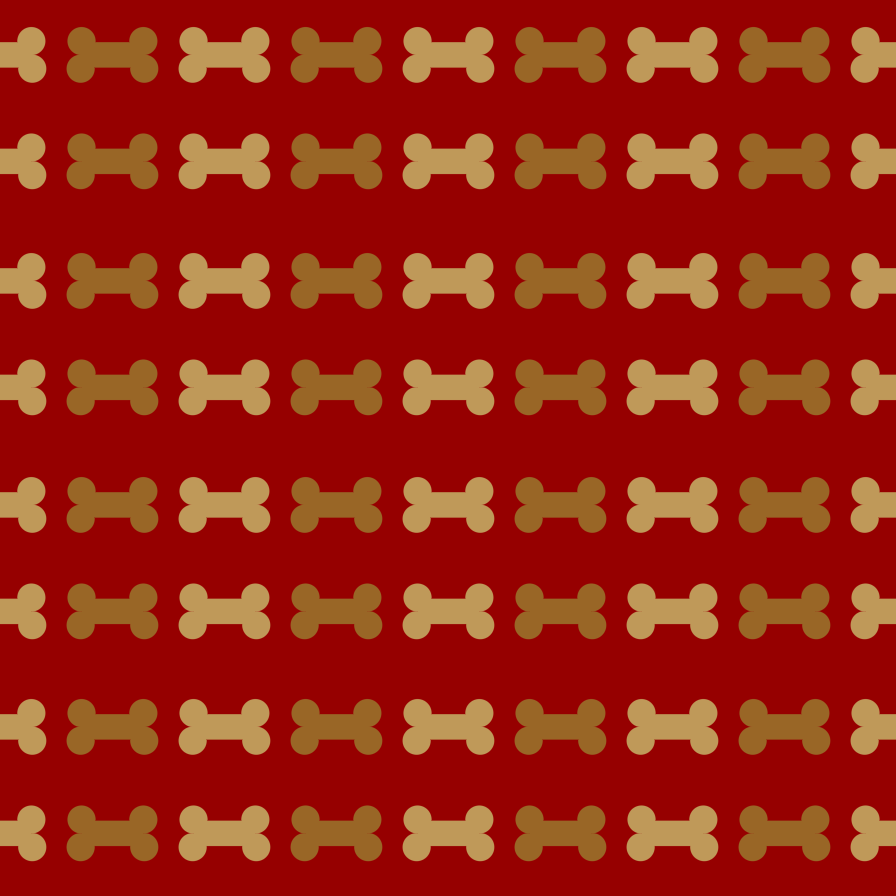
This pattern is drawn by a WebGL 2 fragment shader. Its source:

```glsl
#version 300 es
precision highp float;

uniform vec2 u_resolution;
out vec4 outColor;

#define COLUMNS 8.0         // bones across, even so the two tans alternate
#define ROW_PAIRS 4.0       // pairs of rows down
#define LOWER_ROW 0.0688    // height of each row above the foot of its pair
#define UPPER_ROW 0.1876
#define ROW_DRIFT 0.0016    // slow vertical wander of the pairs
#define COLUMN_SHIFT 0.0005
#define LOBE_CENTER vec2(0.0350, 0.0154)
#define LOBE_RADIUS 0.0157
#define LOBE_SPLAY 0.0005   // lower lobes sit slightly wider than upper ones
#define SHAFT_HALF_HEIGHT 0.0142

const float TAU = 6.2831853;
const vec3 RED = vec3(0.59, 0.0, 0.0);
const vec3 LIGHT_TAN = vec3(0.75, 0.60, 0.35);
const vec3 DARK_TAN = vec3(0.60, 0.40, 0.15);

float boxDistance(vec2 p, vec2 halfSize) {
    vec2 d = abs(p) - halfSize;
    return length(max(d, 0.0)) + min(max(d.x, d.y), 0.0);
}

// Four round lobes joined by a straight shaft.
float boneDistance(vec2 p) {
    vec2 lobe = LOBE_CENTER - vec2(LOBE_SPLAY * sign(p.y), 0.0);
    float lobes = length(abs(p) - lobe) - LOBE_RADIUS;
    float shaft = boxDistance(p, vec2(LOBE_CENTER.x - LOBE_SPLAY, SHAFT_HALF_HEIGHT));
    return min(lobes, shaft);
}

void main() {
    vec2 uv = gl_FragCoord.xy / u_resolution;
    float pixel = 1.0 / min(u_resolution.x, u_resolution.y);

    // Nearest column
    float x = uv.x - COLUMN_SHIFT;
    float column = round(x * COLUMNS);
    x -= column / COLUMNS;

    // Nearest row within its pair
    float pair = floor(uv.y * ROW_PAIRS);
    float y = uv.y - pair / ROW_PAIRS;
    y -= ROW_DRIFT * cos(TAU * (pair + 0.5) / ROW_PAIRS);
    y -= y < 0.5 * (LOWER_ROW + UPPER_ROW) ? LOWER_ROW : UPPER_ROW;

    // Colour and smooth edge
    vec3 boneColor = mix(LIGHT_TAN, DARK_TAN, mod(column, 2.0));
    float distanceToBone = boneDistance(vec2(x, y));
    float coverage = 1.0 - smoothstep(-0.7 * pixel, 0.7 * pixel, distanceToBone);
    outColor = vec4(mix(RED, boneColor, coverage), 1.0);
}
```
